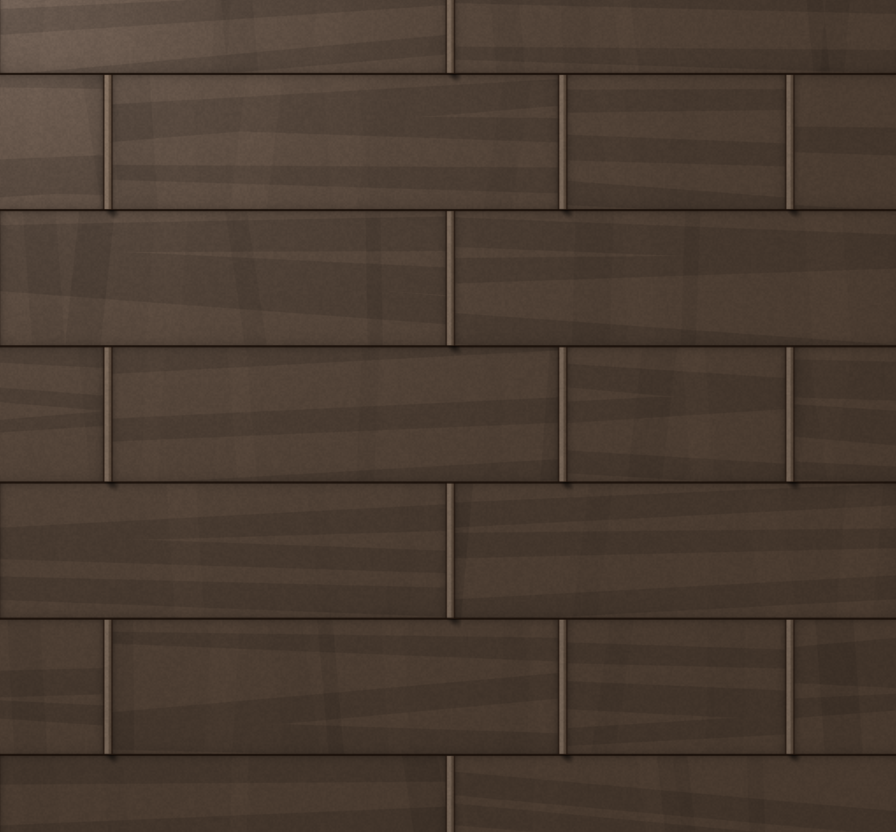
A WebGL 1 fragment shader for this texture:

```glsl
precision highp float;
// Brown metal cladding: staggered panels with upright ribs and faint crossing bands.
uniform vec2 u_resolution;

const float ROW_HEIGHT = 0.152;

float hash(vec2 p) {
  vec3 q = fract(vec3(p.xyx) * 0.1031);
  q += dot(q, q.yzx + 33.33);
  return fract((q.x + q.y) * q.z);
}

float noise(vec2 p) {
  vec2 i = floor(p), f = fract(p);
  f = f * f * (3.0 - 2.0 * f);
  return mix(mix(hash(i), hash(i + vec2(1, 0)), f.x),
             mix(hash(i + vec2(0, 1)), hash(i + vec2(1, 1)), f.x), f.y);
}

// Signed distance to the nearest rib, and the index of the panel in its row
vec2 ribAndPanel(float x, float row) {
  if (mod(row, 2.0) > 0.5) {
    float t = (x - 0.5026) / 0.508;
    return vec2((t - floor(t + 0.5)) * 0.508, floor(t));
  }
  float rib = x < 0.374 ? 0.1204 : (x < 0.755 ? 0.628 : 0.8815);
  return vec2(x - rib, step(0.1204, x) + step(0.628, x) + step(0.8815, x));
}

// Soft-edged strip of the given half width
float strip(float d, float halfWidth, float blur) {
  return 1.0 - smoothstep(halfWidth - blur, halfWidth + blur, abs(d));
}

// Translucent bands: wide wedges along the panel, faint strips across it
float bands(float x, float v, vec2 id, float px) {
  float tone = 0.0;
  for (int i = 0; i < 3; i++) {
    vec2 seed = id * vec2(17.0, 31.0) + float(i) * 5.3 + 200.0;
    float along = x - 0.25 - 0.5 * hash(seed);
    float tilt = (hash(seed + 1.7) - 0.5) * 0.19;
    float center = (float(i) + 0.2 + 0.6 * hash(seed + 3.1)) * ROW_HEIGHT / 3.0;
    float taper = along * (hash(seed + 6.3) - 0.5) * 0.03;
    float halfWidth = max(0.009 + 0.009 * hash(seed + 4.9) + taper, 0.005);
    tone = min(tone, -0.115 * strip(v - center - tilt * along, halfWidth, px));
  }
  for (int i = 0; i < 12; i++) {
    vec2 seed = id * vec2(23.0, 13.0) + float(i) * 7.9 + 300.0;
    float center = (float(i) + hash(seed)) / 12.0;
    float lean = (hash(seed + 2.3) - 0.5) * 0.32;
    float halfWidth = 0.008 + 0.014 * hash(seed + 4.1);
    float strength = mix(-0.075, 0.045, hash(seed + 5.7));
    tone += strength * strip(x - center - lean * (v - 0.076), halfWidth, px);
  }
  return tone;
}

void main() {
  float px = 1.0 / u_resolution.x;
  vec2 p = vec2(gl_FragCoord.x, u_resolution.y - gl_FragCoord.y) * px;
  float rowPosition = (p.y - 0.0825) / ROW_HEIGHT;
  float row = floor(rowPosition);
  float below = fract(rowPosition) * ROW_HEIGHT;
  float above = ROW_HEIGHT - below;
  vec2 panel = ribAndPanel(p.x, row);
  float rib = panel.x;

  // Panel face lit from the upper left
  float light = exp(-2.3 * length(p * vec2(0.95, 1.1)));
  vec3 color = mix(vec3(0.252, 0.200, 0.160), vec3(0.435, 0.372, 0.328), light);
  color *= 1.07 + bands(p.x, below, vec2(panel.y, row), px);

  // Soft shading at panel edges and beside the ribs
  color *= 1.0 - 0.24 * exp(-below / 0.004) - 0.14 * exp(-above / 0.006);
  color *= 1.0 - 0.30 * exp(-max(abs(rib) - 0.004, 0.0) / 0.0035);

  // Rib: dark sides, bright left face and dimmer right face
  color = mix(color, vec3(0.15, 0.10, 0.07), 0.85 * strip(rib, 0.0054, px));
  vec3 ribColor = mix(vec3(0.45, 0.385, 0.33), vec3(0.33, 0.27, 0.22),
                      smoothstep(-0.0005, 0.0025, rib));
  ribColor *= 0.95 + 0.3 * light;
  color = mix(color, ribColor, strip(rib, 0.0038, px));

  // Dark joint between rows
  float joint = min(below, above);
  color = mix(color, vec3(0.105, 0.065, 0.040), 0.92 * strip(joint, 0.0012, px * 0.8));

  // Soft shadow cast by the foot of the rib in the row above
  float footRib = ribAndPanel(p.x, row - 1.0).x;
  vec2 foot = vec2(footRib - 0.004 - below * 0.4, below) / vec2(0.0095, 0.0115);
  color *= 1.0 - 0.5 * (1.0 - smoothstep(0.0, 1.0, length(foot))) * step(0.02, p.x);

  // Fine grain
  float grain = noise(p * 510.0) * 0.65 + noise(p * 260.0 + 40.0) * 0.35 - 0.5;
  color *= 1.0 + 0.11 * grain;

  gl_FragColor = vec4(color, 1.0);
}
```
